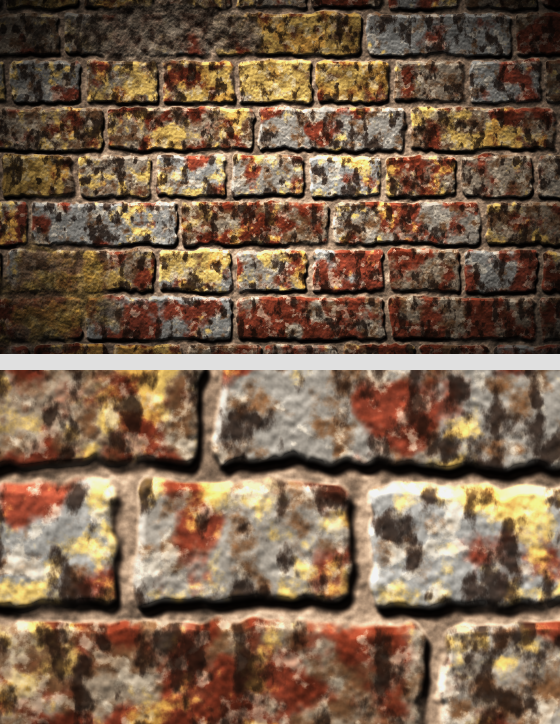
Top, the full canvas; bottom, a detail of the centre.
Write a Shadertoy shader that draws this texture.

```glsl
// Weathered brick wall: alternating header and stretcher courses with peeling ochre and red paint.

const float COURSE = 0.0845;       // course height, in canvas widths
const float FIRST_JOINT = 0.022;   // height of the lowest full joint
const vec2 HALF_GAP = vec2(0.0048, 0.0046);

const vec3 GRIME = vec3(0.11, 0.07, 0.05);
const vec3 BROWN = vec3(0.40, 0.29, 0.20);
const vec3 STONE = vec3(0.54, 0.48, 0.41);
const vec3 SLATE = vec3(0.48, 0.47, 0.45);
const vec3 OCHRE = vec3(0.73, 0.59, 0.30);
const vec3 RED = vec3(0.39, 0.16, 0.10);
const vec3 CHALK = vec3(0.80, 0.74, 0.65);
const vec3 MORTAR = vec3(0.58, 0.49, 0.41);

// Horizontal joint phase of each course, bottom to top.
const float PHASE[9] = float[9](0.059, 0.151, 0.007, 0.052, -0.001, 0.1875, 0.013, 0.11, 0.007);

struct Brick { float dist; vec2 id; };

float hash(vec2 p) {
    vec3 q = fract(vec3(p.xyx) * 0.1031);
    q += dot(q, q.yzx + 33.33);
    return fract((q.x + q.y) * q.z);
}

float noise(vec2 p) {
    vec2 i = floor(p), f = fract(p);
    f = f * f * (3.0 - 2.0 * f);
    return mix(mix(hash(i), hash(i + vec2(1, 0)), f.x),
               mix(hash(i + vec2(0, 1)), hash(i + vec2(1, 1)), f.x), f.y);
}

float fbm(vec2 p) {
    float sum = 0.0, amp = 0.516;
    for (int i = 0; i < 5; i++) {
        sum += amp * noise(p);
        p = mat2(1.6, 1.2, -1.2, 1.6) * p + 7.3;
        amp *= 0.5;
    }
    return sum;
}

float roundBox(vec2 p, vec2 halfSize, float radius) {
    vec2 q = abs(p) - halfSize + radius;
    return length(max(q, 0.0)) + min(max(q.x, q.y), 0.0) - radius;
}

// Signed distance to the chipped brick at p, and its column and course.
Brick brickAt(vec2 p) {
    p += 0.007 * (vec2(noise(p * 24.0), noise(p * 24.0 + 40.0)) - 0.5);
    p += 0.005 * (vec2(noise(p * 95.0), noise(p * 95.0 + 80.0)) - 0.5);
    float row = floor((p.y - FIRST_JOINT) / COURSE);
    float pitch = mod(row, 2.0) < 0.5 ? 0.2695 : 0.1367;
    float x = (p.x - PHASE[clamp(int(row) + 1, 0, 8)]) / pitch;
    vec2 id = vec2(floor(x), row);
    vec2 local = vec2((fract(x) - 0.5) * pitch, p.y - FIRST_JOINT - (row + 0.5) * COURSE);
    vec2 size = 0.5 * vec2(pitch, COURSE) - HALF_GAP - 0.002 * hash(id + 9.0);
    return Brick(roundBox(local, size, 0.007), id);
}

// Ragged elliptical area where the wall is broken or rendered over.
float wornPatch(vec2 p, vec2 center, vec2 radius) {
    return smoothstep(1.1, 0.75, length((p - center) / radius) + 1.6 * (fbm(p * 18.0) - 0.5));
}

float relief(vec2 p, float worn) {
    float face = smoothstep(0.003, -0.005, brickAt(p).dist);
    return 0.0065 * face * (1.0 - 0.8 * worn) + (0.006 + 0.007 * worn) * fbm(p * 48.0)
         + 0.0012 * noise(p * 260.0);
}

// Layers of bare clay, paint, chalk and soot on one brick.
vec3 brickColor(vec2 p, vec2 id) {
    float tone = hash(id + 3.7), paint = hash(id + 21.3), rust = hash(id + 51.9);
    vec2 q = p + id * 3.17;
    float coarse = fbm(q * 17.0), fine = fbm(q * 75.0 + 5.0);
    vec3 cool = mix(STONE, SLATE, smoothstep(0.4, 0.9, tone));
    vec3 col = mix(BROWN, cool, smoothstep(0.25, 0.6, fine + 0.25 * (tone - 0.4)));
    float low = smoothstep(0.32, 0.06, p.y);
    float redBias = 0.22 * (rust - 0.8) + 0.12 * low;
    col = mix(col, RED * (0.6 + 0.9 * fine), 0.85 * smoothstep(0.46, 0.62, fbm(q * 26.0 + 13.0) + redBias));
    float yellowBias = 0.25 * (paint - 0.4) - 0.17 * smoothstep(0.5, 0.95, p.x) - 0.07 * low;
    float flake = smoothstep(0.46, 0.60, 0.55 * coarse + 0.45 * fine + yellowBias);
    col = mix(col, OCHRE * (0.5 + fine), 0.75 * flake);
    col = mix(col, CHALK, 0.5 * smoothstep(0.56, 0.72, fbm(q * 85.0 + 31.0)));
    float soot = smoothstep(0.50, 0.72, fbm(q * vec2(85.0, 55.0) + 63.0));
    return mix(col, GRIME, 0.75 * soot) * (0.85 + 0.3 * tone);
}

void mainImage(out vec4 fragColor, in vec2 fragCoord) {
    vec2 p = fragCoord / iResolution.x;
    Brick brick = brickAt(p);

    // Rendered area at upper left, crumbling crust at lower left.
    float render = wornPatch(p, vec2(0.26, 0.57), vec2(0.16, 0.052));
    float crust = wornPatch(p, vec2(0.10, 0.10), vec2(0.15, 0.09));
    float worn = max(render, 0.75 * crust);

    // Mortar bed, shaded unevenly by the bricks above and to its left.
    float grain = fbm(p * 85.0);
    vec3 mortar = MORTAR * (0.5 + grain);
    float shadow = smoothstep(0.003, -0.002, brickAt(p + vec2(-0.003, 0.006)).dist);
    float depth = smoothstep(0.3, 0.55, fbm(p * 16.0));
    mortar = mix(mortar, GRIME * 0.4, shadow * (1.0 - worn) * (0.4 + 0.6 * depth));

    vec3 col = mix(mortar, brickColor(p, brick.id), smoothstep(0.0018, -0.0018, brick.dist));
    col = mix(col, mix(GRIME, STONE, smoothstep(0.15, 0.7, grain)), 0.85 * render);
    vec3 crustColor = mix(BROWN, OCHRE * 0.8, smoothstep(0.42, 0.6, fbm(p * 30.0)));
    col = mix(col, crustColor * (0.5 + grain), 0.65 * crust);

    // Relief lit from above, with dark corners.
    float stepSize = 0.0025;
    float slope = (relief(p, worn) - relief(p + vec2(-0.3, 1.0) * stepSize, worn)) / stepSize;
    col *= 1.0 + 0.7 * clamp(slope, -0.95, 0.85);
    vec2 fromCenter = (p - vec2(0.51, 0.30)) / vec2(0.57, 0.39);
    col *= mix(0.2, 1.2, smoothstep(1.4, 0.2, length(fromCenter)));
    col = clamp(col, 0.0, 0.94);
    col = mix(col, col * col * (3.0 - 2.0 * col), 0.3);
    fragColor = vec4(col, 1.0);
}
```
